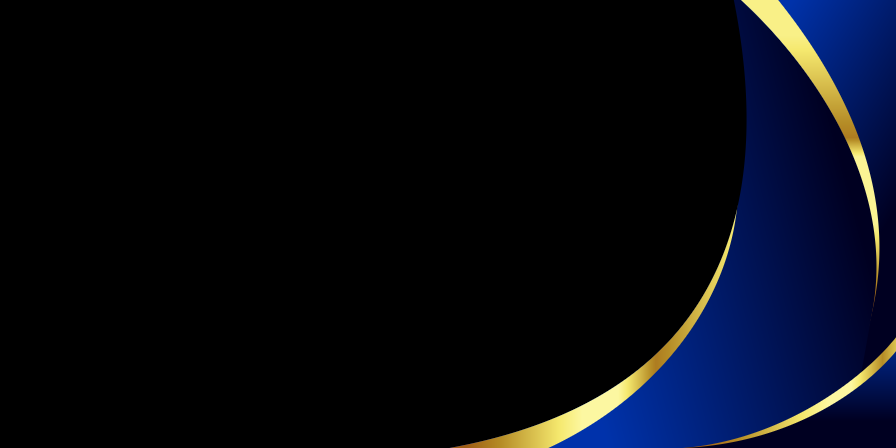
Reproduce this background procedurally as a Shadertoy shader.

```glsl
// Colours
const vec3 BACKDROP    = vec3(0.0);
const vec3 NAVY        = vec3(0.0, 0.0, 0.13);
const vec3 ROYAL_BLUE  = vec3(0.0, 0.18, 0.62);
const vec3 BRONZE      = vec3(0.62, 0.36, 0.08);
const vec3 DARK_GOLD   = vec3(0.71, 0.55, 0.15);
const vec3 BRIGHT_GOLD = vec3(0.96, 0.91, 0.43);
const vec3 PALE_GOLD   = vec3(0.99, 0.97, 0.63);

// Cubic edges, four control points each, running from top to bottom.
// The canvas spans 2 by 1.
const mat4x2 PANEL_EDGE   = mat4x2(1.638, 1.0,   1.706, 0.661, 1.706, 0.128, 1.003, 0.0);
const mat4x2 SWEEP_INNER  = mat4x2(1.648, 0.578, 1.641, 0.336, 1.471, 0.115, 1.224, 0.0);
const mat4x2 ARC_INNER    = mat4x2(1.654, 1.0,   1.823, 0.844, 1.997, 0.583, 1.948, 0.310);
const mat4x2 ARC_OUTER    = mat4x2(1.737, 1.0,   1.914, 0.779, 2.0,   0.544, 1.948, 0.310);
const mat4x2 CORNER_UPPER = mat4x2(2.0,   0.247, 1.914, 0.141, 1.732, 0.016, 1.523, 0.0);
const mat4x2 CORNER_LOWER = mat4x2(2.0,   0.216, 1.922, 0.122, 1.758, 0.010, 1.523, 0.0);
const float SWEEP_TIP = 0.578;
const int SOLVE_STEPS = 18;

float ramp(float a, float b, float x) {
    return clamp((x - a) / (b - a), 0.0, 1.0);
}

vec2 bezier(mat4x2 c, float t) {
    float s = 1.0 - t;
    return c * vec4(s*s*s, 3.0*s*s*t, 3.0*s*t*t, t*t*t);
}

vec2 bezierTangent(mat4x2 c, float t) {
    float s = 1.0 - t;
    return s*s*(c[1] - c[0]) + 2.0*s*t*(c[2] - c[1]) + t*t*(c[3] - c[2]);
}

// Coverage of the area right of a curve; its end tangents extend it
float rightOf(mat4x2 curve, vec2 p) {
    float lo = 0.0, hi = 1.0;
    for (int i = 0; i < SOLVE_STEPS; i++) {
        float mid = 0.5 * (lo + hi);
        if (bezier(curve, mid).y > p.y) lo = mid; else hi = mid;
    }
    float t = 0.5 * (lo + hi);
    vec2 offset = p - bezier(curve, t);
    vec2 tangent = normalize(bezierTangent(curve, t));
    float dist = offset.y * tangent.x - offset.x * tangent.y;
    return clamp(dist * iResolution.y + 0.5, 0.0, 1.0);
}

vec3 blue(float level) {
    return mix(NAVY, ROYAL_BLUE, clamp(level, 0.0, 1.1));
}

vec3 gold(float level) {
    vec3 c = mix(BRONZE, DARK_GOLD, ramp(0.0, 0.3, level));
    c = mix(c, BRIGHT_GOLD, ramp(0.3, 0.8, level));
    return mix(c, PALE_GOLD, ramp(0.8, 1.0, level));
}

void mainImage(out vec4 fragColor, in vec2 fragCoord) {
    vec2 p = fragCoord / iResolution.xy * vec2(2.0, 1.0);
    float depth = 1.0 - p.y;

    // Metallic shading along each ribbon
    float sweepShine = ramp(1.04, 1.30, p.x) - 0.8 * ramp(1.38, 1.464, p.x)
                     + 0.65 * ramp(1.464, 1.648, p.x);
    float arcShine = 0.9 - 0.7 * ramp(0.08, 0.307, depth)
                   + 0.75 * ramp(0.307, 0.35, depth) - 0.95 * ramp(0.5, 0.68, depth);
    float cornerShine = ramp(1.56, 1.85, p.x) - 0.7 * ramp(1.9, 1.97, p.x)
                      + 0.3 * ramp(1.97, 2.0, p.x);

    // Main panel and its sweeping ribbon
    float panel = rightOf(PANEL_EDGE, p);
    float panelLight = 1.59 * (1.94 - p.x) + 0.425 * (0.414 - p.y);
    vec3 color = mix(BACKDROP, blue(panelLight), panel);
    float sweep = panel * (1.0 - rightOf(SWEEP_INNER, p)) * step(p.y, SWEEP_TIP);
    color = mix(color, gold(sweepShine), sweep);

    // Right side and its arched ribbon
    float side = rightOf(ARC_INNER, p);
    float sideLight = 1.0 - 2.1 * (p.x - 1.797) - 1.3 * (depth - 0.026);
    color = mix(color, blue(sideLight), side);
    color = mix(color, gold(arcShine), side * (1.0 - rightOf(ARC_OUTER, p)));

    // Lower corner and its ribbon
    color = mix(color, gold(cornerShine), rightOf(CORNER_UPPER, p));
    color = mix(color, blue(5.0 * (p.y - 0.06)), rightOf(CORNER_LOWER, p));

    fragColor = vec4(color, 1.0);
}
```
